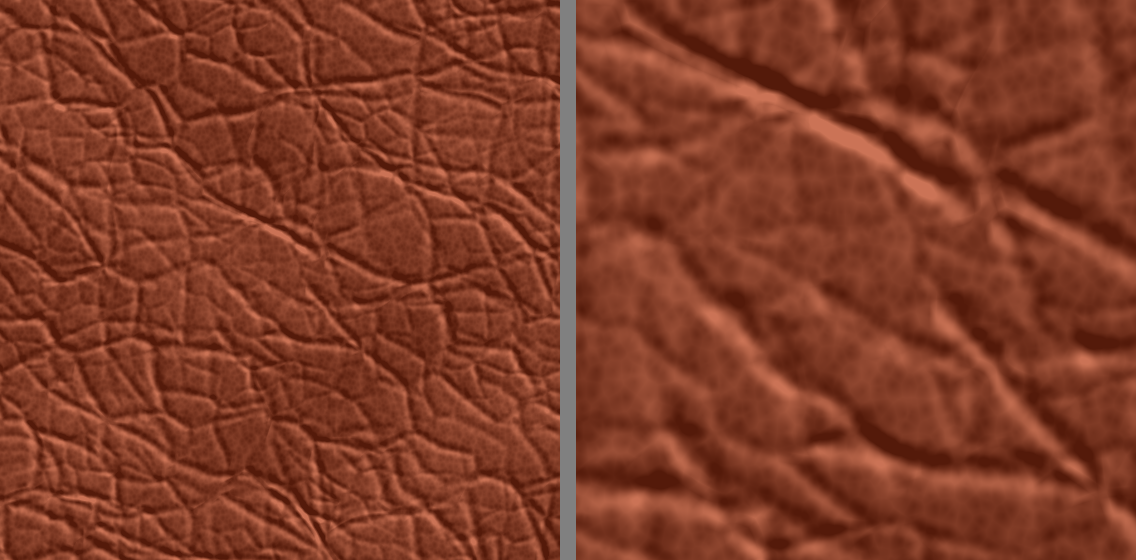
Left, the full canvas; right, a detail of the centre.
Give the GLSL for this texture, as a Shadertoy shader.

```glsl
const vec3 DARK_HIDE = vec3(0.36, 0.125, 0.058);
const vec3 PALE_HIDE = vec3(0.74, 0.41, 0.30);
const vec2 LIGHT_DIR = vec2(0.6, 0.8);

vec2 hash2(vec2 p) {
    vec3 q = fract(vec3(p.xyx) * vec3(0.1031, 0.1030, 0.0973));
    q += dot(q, q.yzx + 33.33);
    return fract((q.xx + q.yz) * q.zy);
}

// Distance to the closest feature point, in cell units
float cellular(vec2 p) {
    vec2 cell = floor(p), f = fract(p);
    float nearest = 8.0;
    for (int y = -1; y <= 1; y++)
    for (int x = -1; x <= 1; x++) {
        vec2 o = vec2(x, y);
        vec2 r = o + hash2(cell + o) - f;
        nearest = min(nearest, dot(r, r));
    }
    return sqrt(nearest);
}

// Distance to the closest border between cells, in cell units
float cellBorder(vec2 p) {
    vec2 cell = floor(p), f = fract(p);
    vec2 home = vec2(0.0), toHome = vec2(8.0);
    for (int y = -1; y <= 1; y++)
    for (int x = -1; x <= 1; x++) {
        vec2 o = vec2(x, y);
        vec2 r = o + hash2(cell + o) - f;
        if (dot(r, r) < dot(toHome, toHome)) { toHome = r; home = o; }
    }
    float border = 8.0;
    for (int y = -2; y <= 2; y++)
    for (int x = -2; x <= 2; x++) {
        vec2 o = home + vec2(x, y);
        vec2 r = o + hash2(cell + o) - f;
        vec2 d = r - toHome;
        if (dot(d, d) > 0.0001)
            border = min(border, dot(0.5 * (r + toHome), normalize(d)));
    }
    return border;
}

// Smooth 0..1 variation from layered sines
float drift(vec2 p, float seed) {
    float s = sin(p.x + 1.7 * sin(p.y * 0.8 + seed)) + sin(p.y * 1.3 + 1.4 * sin(p.x * 0.7 - seed));
    return 0.5 + 0.25 * s;
}

vec2 wobble(vec2 p) {
    vec2 broad = sin(p.yx * vec2(17.0, 14.0) + vec2(0.4, 2.1) + 2.0 * sin(p * 9.0));
    vec2 small = sin(p.yx * vec2(47.0, 53.0) + 3.0 * sin(p * 21.0));
    return p + 0.009 * broad + 0.0022 * small;
}

float groove(float dist, float width) {
    float d = dist / width;
    return exp(-d * d);
}

// Long folds running along one direction, at uneven spacing
float longFold(vec2 p, float angle, float count, float seed) {
    vec2 along = vec2(cos(angle), sin(angle));
    float u = dot(p, along);
    float v = dot(p, vec2(-along.y, along.x)) * count;
    v += 0.20 * sin(u * 8.0 + seed) + 0.07 * sin(u * 21.0 + seed * 2.0);
    float row = floor(v);
    vec2 rnd = hash2(vec2(row, seed));
    float dist = abs(fract(v) - 0.3 - 0.4 * rnd.x) / count;
    float presence = smoothstep(0.0, 0.6, sin(u * 5.0 + rnd.y * 6.28) + 0.4);
    return presence * groove(dist, 0.0085);
}

// Cell creases of a given density and width
float creases(vec2 p, vec2 density, float width) {
    return groove(cellBorder(p * density) / density.x, width);
}

float hideHeight(vec2 p) {
    vec2 q = wobble(p);
    float coarse = creases(q + 3.1, vec2(7.6, 8.4), 0.0090) * mix(0.7, 1.1, drift(q * 13.0, 1.0));
    float medium = creases(q + 7.7, vec2(10.0, 10.5), 0.0080) * mix(0.45, 1.15, drift(q * 17.0, 4.0));
    float fine = creases(q + 1.3, vec2(18.0, 20.0), 0.0060) * mix(0.05, 0.50, drift(q * 15.0, 2.5));
    float folds = 0.95 * longFold(q, -0.65, 4.5, 2.0)
        + 0.7 * longFold(q, 0.18, 5.0, 5.0)
        + 0.6 * longFold(q, 1.75, 5.0, 8.0);
    float swell = 0.6 * drift(q * 27.0, 3.0);
    return swell - max(coarse, folds) - 0.65 * medium - fine;
}

// Soft mottling of the surface
float grain(vec2 p) {
    float pores = cellular(p * 50.0) - 0.5;
    float specks = cellular(p * vec2(115.0, 100.0) + 9.0) - 0.5;
    return 0.24 * pores + 0.22 * specks;
}

void mainImage(out vec4 fragColor, in vec2 fragCoord) {
    vec2 p = fragCoord / iResolution.y;

    // Slope toward the light gives bright rims and dark far sides
    vec2 probe = 0.0035 * LIGHT_DIR;
    float back = hideHeight(p - probe);
    float front = hideHeight(p + probe);
    float slope = back - front;
    float depth = max(0.0, -0.5 * (back + front));

    float tone = 0.385 + 0.72 * slope + 0.16 * max(slope, 0.0) - 0.03 * depth;
    tone += grain(p) + 0.18 * (drift(p * 9.0, 1.5) - 0.5);
    tone = clamp(tone, -0.08, 1.15);
    fragColor = vec4(mix(DARK_HIDE, PALE_HIDE, tone), 1.0);
}
```
